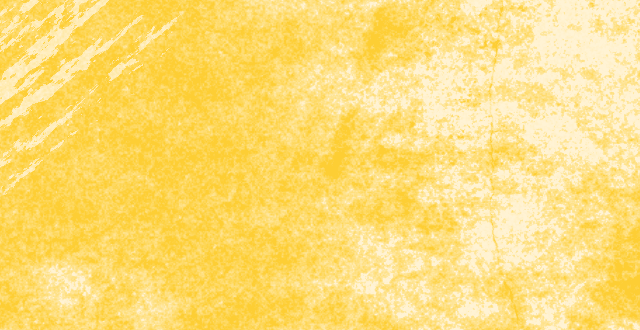
A Shadertoy shader for this texture:

```glsl
// Worn yellow paint on a cream plaster wall, with diagonal scrapes, flecks and a long crack.

const vec3 CREAM = vec3(1.0, 0.955, 0.845);
const vec3 YELLOW = vec3(0.992, 0.808, 0.205);
const float SCRAPE_ANGLE = 0.70;

float hash21(vec2 p) {
    vec3 q = fract(p.xyx * vec3(0.1031, 0.1030, 0.0973));
    q += dot(q, q.yzx + 33.33);
    return fract((q.x + q.y) * q.z);
}

float valueNoise(vec2 p) {
    vec2 cell = floor(p), f = fract(p);
    f = f * f * (3.0 - 2.0 * f);
    float low = mix(hash21(cell), hash21(cell + vec2(1, 0)), f.x);
    float high = mix(hash21(cell + vec2(0, 1)), hash21(cell + vec2(1, 1)), f.x);
    return mix(low, high, f.y);
}

// Layered noise centred on zero; gain sets its roughness
float fbm(vec2 p, int octaves, float gain) {
    float sum = 0.0, amplitude = 0.5;
    for (int i = 0; i < octaves; i++) {
        sum += amplitude * (valueNoise(p) - 0.5);
        p = mat2(1.6, 0.25, -0.25, 1.6) * p * 1.25 + 17.3;
        amplitude *= gain;
    }
    return sum;
}

float blob(vec2 p, vec2 centre, vec2 radius) {
    vec2 d = (p - centre) / radius;
    return exp(-dot(d, d));
}

float segmentDistance(vec2 p, vec2 a, vec2 b) {
    vec2 ab = b - a;
    return length(p - a - ab * clamp(dot(p - a, ab) / dot(ab, ab), 0.0, 1.0));
}

// Irregular round flecks, one at most in each grid cell
float flecks(vec2 p, float scale, float density, float pixel) {
    vec2 q = p * scale + 0.5 * vec2(valueNoise(p * scale * 2.3), valueNoise(p * scale * 2.3 + 50.0));
    vec2 cell = floor(q);
    float size = hash21(cell + 7.7);
    float radius = mix(0.08, 0.30, size * size);
    vec2 centre = 0.32 + 0.36 * vec2(hash21(cell + 3.1), hash21(cell + 91.4));
    float edge = pixel * scale;
    float disc = 1.0 - smoothstep(radius - edge, radius + edge, length(fract(q) - centre));
    return disc * step(hash21(cell), density);
}

float ring(vec2 p, vec2 centre, float radius, float width) {
    return 1.0 - smoothstep(0.0, width, abs(length(p - centre) - radius));
}

// Broad distribution of the paint over the wall
float paintCover(vec2 p) {
    float cover = 0.83 - 0.38 * smoothstep(0.65, 1.5, p.x);
    cover -= 0.30 * smoothstep(1.25, 1.75, p.x) * smoothstep(0.35, 0.8, p.y);
    cover += 0.65 * blob(p, vec2(1.96, 0.18), vec2(0.15, 0.17));
    cover -= 0.45 * blob(p, vec2(0.20, 0.13), vec2(0.15, 0.10));
    cover -= 0.32 * blob(p, vec2(0.47, 0.06), vec2(0.10, 0.07));
    cover -= 0.45 * blob(p, vec2(1.02, 0.74), vec2(0.12, 0.08));
    cover -= 0.38 * blob(p, vec2(1.30, 0.71), vec2(0.18, 0.09));
    cover -= 0.28 * blob(p, vec2(0.90, 1.00), vec2(0.28, 0.09));
    cover -= 0.30 * blob(p, vec2(1.58, 0.35), vec2(0.14, 0.17));
    cover -= 0.20 * blob(p, vec2(1.20, 0.14), vec2(0.22, 0.10));
    cover += 0.12 * blob(p, vec2(1.25, 0.50), vec2(0.30, 0.13));
    float smear = segmentDistance(p, vec2(1.16, 0.95), vec2(1.01, 0.49));
    return cover + 0.34 * exp(-pow(smear / 0.028, 2.0));
}

// Sparse, broken diagonal marks in the upper left corner
float scrapes(vec2 p, float grain) {
    vec2 along = vec2(cos(SCRAPE_ANGLE), sin(SCRAPE_ANGLE));
    vec2 d = p - vec2(0.10, 0.455);
    vec2 q = vec2(dot(d, along), dot(d, vec2(-along.y, along.x)));
    float streak = fbm(vec2(q.x * 4.0, q.y * 36.0) + 4.0, 4, 0.6);
    float breakup = fbm(vec2(q.x * 26.0, q.y * 60.0), 4, 0.75);
    float region = smoothstep(-0.02, 0.02, q.y) * (1.0 - smoothstep(0.60, 0.82, q.x));
    float bias = 0.05 * smoothstep(0.02, 0.25, q.y);
    return region * smoothstep(0.15, 0.21, streak + bias + 0.55 * breakup + 0.06 * grain);
}

// Thin wandering vertical fissure of uneven strength
float crack(vec2 p, float pixel) {
    float centre = 1.493 + 0.075 * (1.0 - smoothstep(0.0, 0.32, p.y)) + 0.027 * smoothstep(0.70, 0.95, p.y);
    centre += 0.032 * fbm(vec2(p.y * 11.0, 2.0), 6, 0.65);
    float width = 0.0008 + 0.0030 * valueNoise(vec2(p.y * 23.0, 8.0));
    float line = 1.0 - smoothstep(width - pixel, width + pixel, abs(p.x - centre));
    float halo = exp(-abs(p.x - centre) / 0.010);
    return line * mix(0.15, 0.65, valueNoise(vec2(p.y * 38.0, 5.0))) + 0.07 * halo;
}

void mainImage(out vec4 fragColor, in vec2 fragCoord) {
    float pixel = 1.0 / iResolution.y;
    vec2 p = fragCoord * pixel;
    p.x *= 1.9394 * iResolution.y / iResolution.x;

    // Rough patches, horizontal brush streaks and fine grain
    float wear = smoothstep(0.65, 1.2, p.x);
    float corner = blob(p, vec2(0.28, 0.10), vec2(0.32, 0.14));
    float worn = max(wear, corner);
    float grain = valueNoise(p * 125.0) + 0.8 * valueNoise(p * 235.0 + 31.0) - 0.9;
    float patches = fbm(p * vec2(9.0, 14.0), 6, 0.70);
    float streaks = fbm(p * vec2(9.0, 55.0) + 11.0, 4, 0.7) * blob(p, vec2(1.45, 0.48), vec2(0.55, 0.28));
    float paint = paintCover(p) + patches * mix(0.35, 0.85, worn);
    paint += 0.60 * streaks + mix(0.40, 0.70, worn) * fbm(p * 48.0, 3, 0.75) + 0.38 * grain;

    // Paint flaked off to bare plaster with crisp edges
    float kept = smoothstep(0.16, 0.32, paint);
    paint = mix(paint, mix(0.05 + 0.10 * grain, paint, kept), worn);
    paint = clamp(paint, 0.02, 1.0);

    // Dark flecks on bare plaster, pale chips in the paint
    float spotArea = smoothstep(1.0, 1.4, p.x) * smoothstep(0.25, 0.7, p.y);
    float cluster = smoothstep(-0.12, 0.15, fbm(p * 7.0 + 23.0, 3, 0.58));
    float dark = max(flecks(p, 28.0, 0.35, pixel), flecks(p + 5.0, 62.0, 0.45, pixel));
    paint += 0.55 * dark * spotArea * cluster;
    paint -= 0.35 * flecks(p + 9.0, 48.0, 0.08, pixel) * (1.0 - wear);

    // Scrapes, crack and faint circular stains
    paint = mix(paint, 0.12 + 0.20 * grain, 0.90 * scrapes(p, grain));
    paint += crack(p, pixel);
    paint += 0.22 * ring(p, vec2(1.83, 0.69), 0.021, 0.006);
    paint += 0.18 * ring(p, vec2(1.49, 0.13), 0.026, 0.006);

    fragColor = vec4(mix(CREAM, YELLOW, clamp(paint, 0.0, 1.0)), 1.0);
}
```
